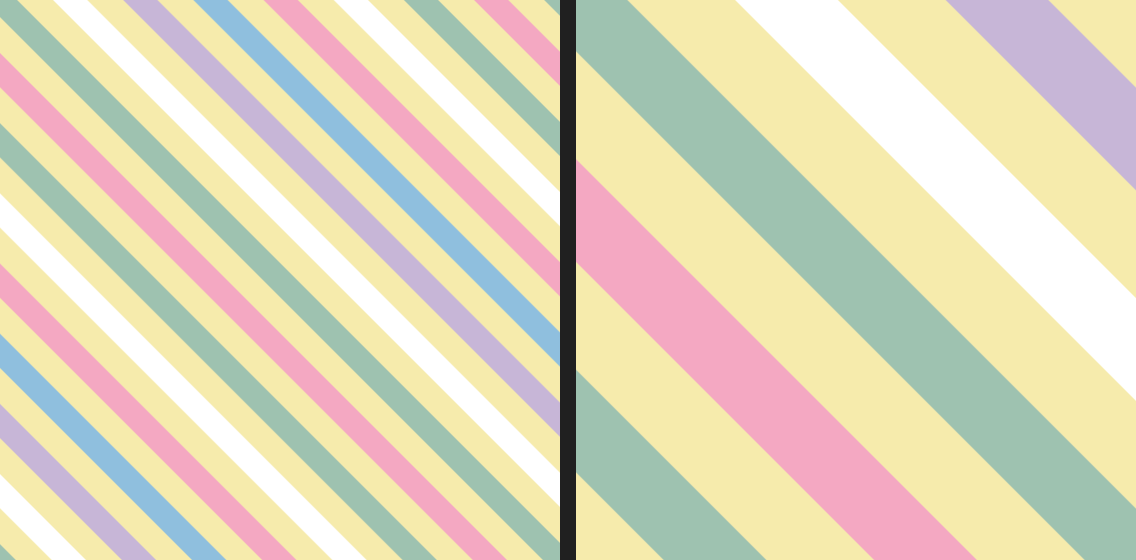
Left, the full canvas; right, a detail of the centre.
A Shadertoy shader for this pattern:

```glsl
// Diagonal pastel candy stripes on pale yellow, in a cycle of eight.

// Colour of the stripe at a given place in the cycle
vec3 stripeColor(int index) {
    const vec3 green = vec3(0.62, 0.76, 0.69);
    const vec3 white = vec3(1.0);
    const vec3 pink  = vec3(0.955, 0.66, 0.76);
    const vec3 lilac = vec3(0.78, 0.715, 0.845);
    const vec3 blue  = vec3(0.56, 0.75, 0.87);
    vec3 cycle[8] = vec3[8](green, white, lilac, blue, pink, white, green, pink);
    return cycle[index & 7];
}

void mainImage(out vec4 fragColor, in vec2 fragCoord) {
    vec2 uv = fragCoord / iResolution.xy;

    // Distance across the stripes, measured from the falling diagonal
    float pitch = 0.1253;
    float across = (uv.x + uv.y - 1.0) / pitch;
    float index = floor(across + 0.5);
    float fromCenter = abs(across - index);

    // Stripe a little narrower than the gap, with a smoothed edge
    float soft = 1.2 / (pitch * min(iResolution.x, iResolution.y));
    float stripe = 1.0 - smoothstep(-soft, soft, fromCenter - 0.244);

    vec3 paleYellow = vec3(0.965, 0.92, 0.675);
    fragColor = vec4(mix(paleYellow, stripeColor(int(index)), stripe), 1.0);
}
```
